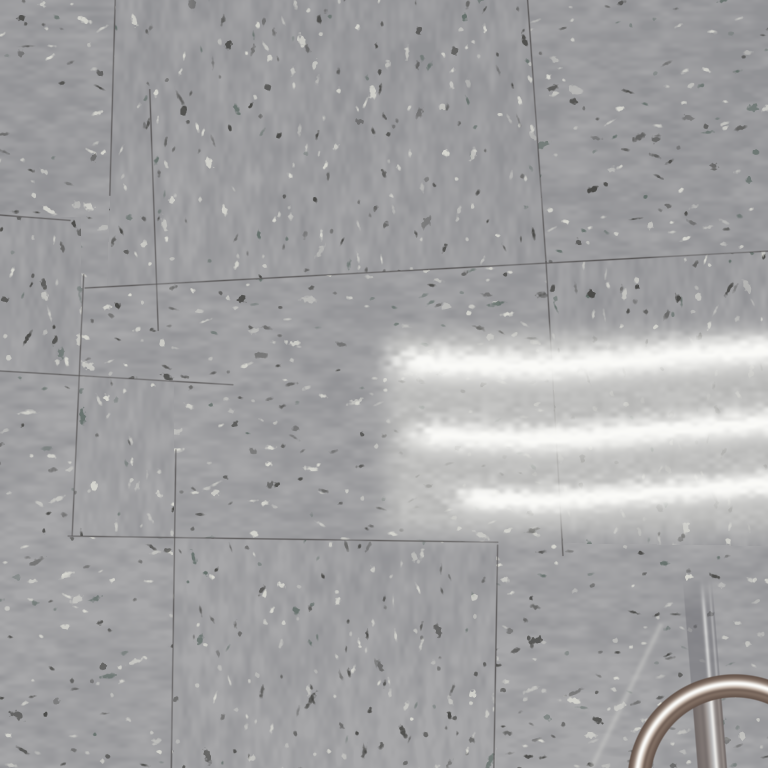
Reproduce this texture procedurally as a Shadertoy shader.

```glsl
// Speckled grey vinyl floor tiles with a triple lamp glare and a bent chrome chair leg.

const vec3 TILE_DARK = vec3(0.570, 0.572, 0.585);
const vec3 TILE_LIGHT = vec3(0.655, 0.655, 0.662);
const vec3 CHIP_DARK = vec3(0.27, 0.27, 0.26);
const vec3 CHIP_GREEN = vec3(0.38, 0.43, 0.41);
const vec3 CHIP_LIGHT = vec3(0.86, 0.86, 0.83);
const vec3 SEAM_COLOR = vec3(0.31, 0.30, 0.30);
const vec3 HAZE_COLOR = vec3(0.79, 0.79, 0.78);
const vec3 GLARE_COLOR = vec3(0.98, 0.98, 0.97);
const vec3 CHROME_BROWN = vec3(0.34, 0.28, 0.25);
const vec3 CHROME_TAN = vec3(0.68, 0.60, 0.54);
const vec3 STEEL = vec3(0.47, 0.47, 0.49);
const float SEAM_HALF_WIDTH = 0.0008;
const vec2 ARC_CENTER = vec2(0.957, -0.018);
const float ARC_RADIUS = 0.125;
const float TUBE_RADIUS = 0.015;
const float LEG_RADIUS = 0.019;

// Tile joints: start and end of each segment
const int SEAM_COUNT = 11;
const vec4 SEAMS[SEAM_COUNT] = vec4[SEAM_COUNT](
    vec4(.150, 1., .143, .746), vec4(.195, .883, .206, .570),
    vec4(.687, 1., .711, .659), vec4(.711, .659, .733, .277),
    vec4(.111, .625, 1., .673), vec4(0., .720, .091, .713),
    vec4(0., .517, .303, .499), vec4(.109, .642, .094, .303),
    vec4(.229, .414, .223, 0.), vec4(.089, .302, .648, .294),
    vec4(.648, .290, .643, 0.));

vec3 hash3(vec2 p) {
    vec3 h = fract(p.xyx * vec3(.1031, .1030, .0973));
    h += dot(h, h.yxz + 33.33);
    return fract((h.xxy + h.yzz) * h.zyx);
}

float noise(vec2 p) {
    vec2 i = floor(p), f = fract(p);
    f *= f * (3. - 2. * f);
    return mix(mix(hash3(i).x, hash3(i + vec2(1, 0)).x, f.x),
               mix(hash3(i + vec2(0, 1)).x, hash3(i + 1.).x, f.x), f.y);
}

float bell(float x) { return exp(-x * x); }

// True on tiles whose grain runs up the canvas
bool uprightGrain(vec2 p) {
    float topEdge = p.x < .105 ? .717 : .619 + .054 * p.x;
    if (p.y > topEdge)
        return p.x > .143 + .028 * (p.y - .746) && p.x < .687 + .07 * (1. - p.y);
    if (p.y < .303 - .014 * p.x) return p.x > .225 && p.x < .646;
    bool upper = p.y > .517 - .06 * p.x;
    if (p.x < .109 - .044 * (.642 - p.y)) return upper;
    return p.x > .711 + .058 * (.659 - p.y) || (p.x < .227 && !upper);
}

// Scattered chips, stretched along the x axis of q
vec3 addChips(vec3 color, vec2 q, vec2 cell, float density, float seed, float px) {
    vec2 home = floor(q / cell);
    float ragged = noise(q * 330.) - .5;
    for (int j = -1; j <= 1; j++)
    for (int i = -1; i <= 1; i++) {
        vec2 id = home + vec2(i, j);
        vec3 a = hash3(id + seed), b = hash3(id + seed + 71.7);
        if (a.z > density) continue;
        float tilt = (b.x - .5) * 1.1;
        vec2 d = q - (id + a.xy) * cell;
        d = mat2(cos(tilt), sin(tilt), -sin(tilt), cos(tilt)) * d;
        vec2 radii = cell * vec2(mix(.11, .29, b.y * b.y), mix(.06, .15, b.z));
        float edge = (length(d / radii) - 1. + ragged) * radii.y;
        float kind = fract(b.z * 17.3);
        vec3 chip = kind < .38 ? CHIP_DARK : kind < .5 ? CHIP_GREEN : CHIP_LIGHT;
        float strength = mix(.35, .95, fract(b.y * 13.7));
        color = mix(color, chip, strength * (1. - smoothstep(-px, px, edge)));
    }
    return color;
}

float segmentDistance(vec2 p, vec2 a, vec2 b) {
    vec2 d = b - a;
    return length(p - a - d * clamp(dot(p - a, d) / dot(d, d), 0., 1.));
}

// Reflections across a tube, t from -1 to 1
vec3 chrome(float t) {
    vec3 c = mix(CHROME_BROWN, CHROME_TAN, bell(t / .7));
    c = mix(c, CHROME_BROWN, .6 * bell((t + .35) / .18));
    return mix(c, GLARE_COLOR, bell((t - .2) / .28));
}

void mainImage(out vec4 fragColor, in vec2 fragCoord) {
    vec2 p = fragCoord / iResolution.y;
    float px = 1. / iResolution.y;

    // Mottled tile and chips
    vec2 q = uprightGrain(p) ? p.yx + 3.7 : p;
    float mottle = .6 * noise(q * vec2(32., 85.)) + .4 * noise(q * vec2(75., 170.));
    float tone = .52 + 1.1 * (mottle - .5) + .35 * (.5 - p.y) + .3 * (noise(p * 4.) - .5);
    vec3 color = mix(TILE_DARK, TILE_LIGHT, clamp(tone, 0., 1.));
    color = addChips(color, q, vec2(.020, .018), .32, 5., px);
    color = addChips(color, q, vec2(.034, .030), .24, 47., px);

    // Joints, worn unevenly
    float wear = mix(.45, 1., noise(p * 24.));
    for (int i = 0; i < SEAM_COUNT; i++) {
        float d = segmentDistance(p, SEAMS[i].xy, SEAMS[i].zw) - SEAM_HALF_WIDTH;
        color = mix(color, SEAM_COLOR, wear * (1. - smoothstep(-px, px, d)));
    }

    // Pale scuff on the floor
    float scuff = segmentDistance(p, vec2(.77, 0.), vec2(.86, .185));
    color = mix(color, HAZE_COLOR, .45 * bell(scuff / .004));

    // Lamp haze and three rippled bars
    float ripple = noise(p * vec2(95., 150.)) - .5;
    float haze = smoothstep(.47, .53, p.x) * smoothstep(.28, .33, p.y)
               * (1. - smoothstep(.545, .59, p.y));
    color = mix(color, HAZE_COLOR + .07 * ripple, .72 * haze);
    float bend = -.025 * (p.x - .5) + .1 * max(p.x - .71, 0.);
    for (int i = 0; i < 3; i++) {
        float k = float(i);
        float y = .528 - .1025 * k + .0075 * k * k + bend + .008 * ripple;
        float start = .485 + .02 * k * k;
        float bar = bell((p.y - y) / (.021 - .002 * k)) * smoothstep(start, start + .065, p.x + .02 * ripple);
        color = mix(color, GLARE_COLOR, bar);
    }

    // Upright leg below the bend, its dim reflection above
    float legT = (p.x - .908 - .08 * (.245 - p.y)) / LEG_RADIUS;
    float legMask = 1. - smoothstep(-px, px, (abs(legT) - 1.) * LEG_RADIUS);
    float arc = length(p - ARC_CENTER) - ARC_RADIUS;
    float reflected = .65 * (1. - smoothstep(.19, .25, p.y));
    vec3 leg = mix(STEEL, GLARE_COLOR, .8 * bell((legT - .3) / .14) + .4 * bell((legT - .8) / .1));
    leg = mix(leg, chrome(legT), arc < 0. ? .5 : 0.);
    color = mix(color, leg, legMask * (arc < 0. ? .95 : reflected));

    // Bent tube
    float tube = 1. - smoothstep(-px, px, abs(arc) - TUBE_RADIUS);
    color = mix(color, chrome(arc / TUBE_RADIUS), tube);

    fragColor = vec4(color, 1.);
}
```
